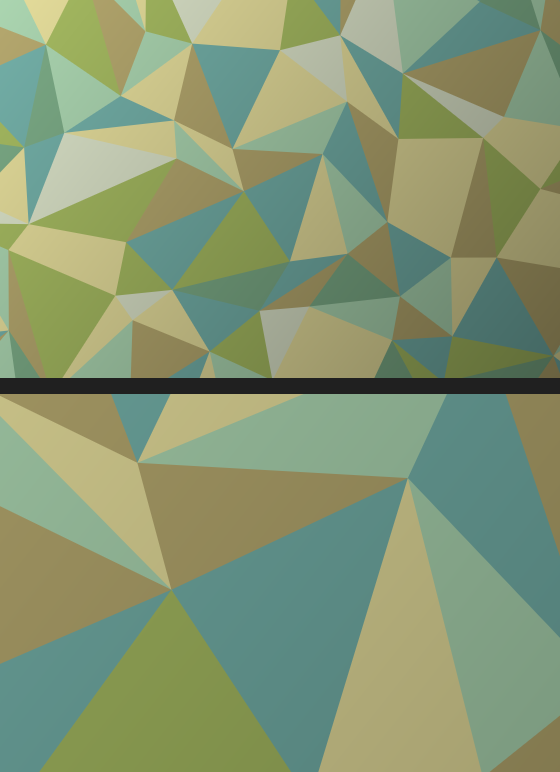
Top: the whole. Bottom: its middle third, enlarged.
Give the GLSL for this background, as a WebGL 2 fragment shader.

```glsl
#version 300 es
precision highp float;

#define CELL 0.192        // mesh spacing, in canvas heights
#define TILT 0.42         // mesh rotation, radians
#define JITTER 0.37       // vertex displacement, in cells (below 0.5)
#define MIN_AREA 0.42     // least doubled area for a freely chosen diagonal
#define HUE_JITTER 0.10   // randomness of the colour sequence
#define LIGHT 1.03        // brightness at the top left
#define FALL_RIGHT 0.28   // darkening towards the right
#define FALL_DOWN 0.15    // darkening towards the bottom
#define ORIGIN vec2(3.3, 7.6)

uniform vec2 u_resolution;
out vec4 fragColor;

const vec3 CREAM = vec3(0.87, 0.84, 0.59);
const vec3 TEAL  = vec3(0.44, 0.67, 0.64);
const vec3 OLIVE = vec3(0.63, 0.71, 0.37);
const vec3 MINT  = vec3(0.65, 0.81, 0.67);
const vec3 BROWN = vec3(0.69, 0.64, 0.42);
const vec3 PALE  = vec3(0.83, 0.86, 0.76);
const vec3 GREEN = vec3(0.47, 0.65, 0.51);

const vec3 PALETTE[8] = vec3[8](CREAM, TEAL, OLIVE, MINT, CREAM, BROWN, PALE, GREEN);
const float UPPER[8] = float[8](0.12, 0.28, 0.44, 0.57, 0.69, 0.83, 0.91, 1.0);

float hash(vec2 p) {
    vec3 q = fract(p.xyx * vec3(0.1031, 0.1030, 0.0973));
    q += dot(q, q.yzx + 33.33);
    return fract((q.x + q.y) * q.z);
}

vec2 vertex(vec2 id) {
    vec2 r = vec2(hash(id + 17.0), hash(id + 61.0));
    return id + JITTER * (2.0 * r - 1.0);
}

// Doubled signed area, positive when counter-clockwise
float area(vec2 a, vec2 b, vec2 c) {
    vec2 u = b - a, v = c - a;
    return u.x * v.y - u.y * v.x;
}

float edgeDistance(vec2 p, vec2 a, vec2 b) {
    return -area(a, b, p) / length(b - a);
}

float coverage(vec2 p, vec2 a, vec2 b, vec2 c, float pixel) {
    float d = max(edgeDistance(p, a, b), max(edgeDistance(p, b, c), edgeDistance(p, c, a)));
    return clamp(0.5 - d / pixel, 0.0, 1.0);
}

// Steps through the palette so that neighbours seldom share a colour
vec3 facetColor(vec2 id, float side) {
    float t = fract(dot(id, vec2(0.755, 0.31)) + 0.5 * side
                    + HUE_JITTER * hash(id + 7.0 + 40.0 * side));
    int slot = 0;
    while (slot < 7 && t > UPPER[slot]) slot++;
    return PALETTE[slot];
}

void main() {
    vec2 uv = gl_FragCoord.xy / u_resolution;
    float pixel = 1.0 / (u_resolution.y * CELL);
    float s = sin(TILT), k = cos(TILT);
    vec2 p = mat2(k, s, -s, k) * (gl_FragCoord.xy * pixel) + ORIGIN;
    vec2 base = floor(p);

    // Blend the two facets of every nearby cell by coverage
    vec4 sum = vec4(0.0);
    for (int y = -1; y <= 1; y++) {
        for (int x = -1; x <= 1; x++) {
            vec2 id = base + vec2(x, y);
            vec2 a = vertex(id);
            vec2 b = vertex(id + vec2(1, 0));
            vec2 c = vertex(id + vec2(1, 1));
            vec2 d = vertex(id + vec2(0, 1));

            // Pick the sounder diagonal, or a random one if both are sound
            float ac = min(area(a, b, c), area(a, c, d));
            float bd = min(area(a, b, d), area(b, c, d));
            bool useAC = min(ac, bd) > MIN_AREA ? hash(id + 91.0) > 0.5 : ac > bd;

            float first  = coverage(p, a, b, useAC ? c : d, pixel);
            float second = coverage(p, useAC ? a : b, c, d, pixel);
            sum += first * vec4(facetColor(id, 0.0), 1.0);
            sum += second * vec4(facetColor(id, 1.0), 1.0);
        }
    }

    // Smooth light falling off to the lower right
    float light = LIGHT - FALL_RIGHT * uv.x - FALL_DOWN * (1.0 - uv.y);
    fragColor = vec4(light * sum.rgb / max(sum.a, 1e-4), 1.0);
}
```
